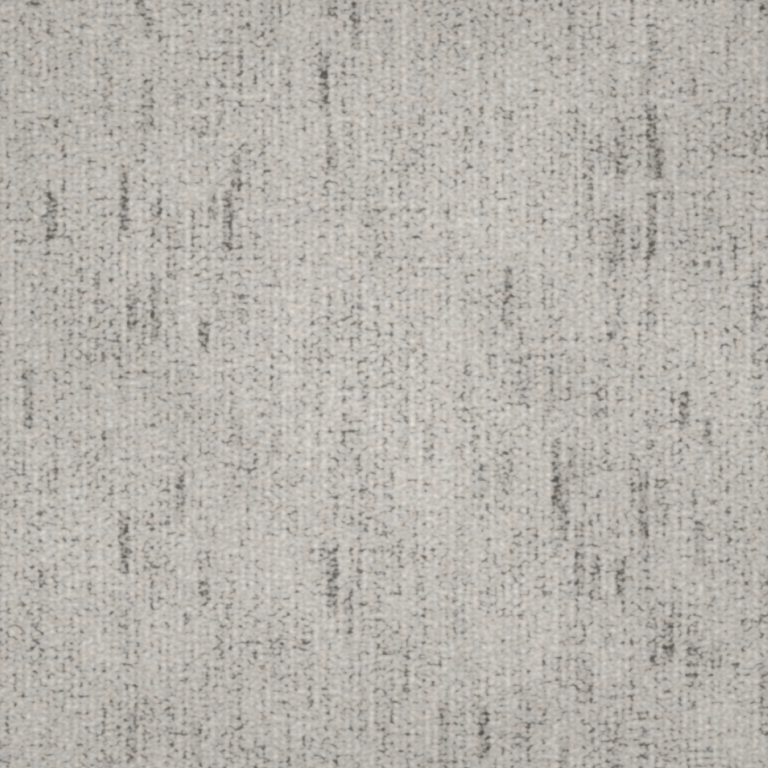
A WebGL 2 fragment shader for this texture:

```glsl
#version 300 es
precision highp float;
// Pale grey ribbed woven fabric with soft flecks and broken vertical streaks.

uniform vec2 u_resolution;
out vec4 fragColor;

const float TAU = 6.2831853;
const vec3 YARN_COLOR = vec3(0.758, 0.741, 0.718);
const vec3 FLECK_DROP = vec3(0.205, 0.200, 0.192);  // colour lost in a full fleck
const vec3 WARM_TINT = vec3(0.012, 0.000, -0.016);

const float RIBS = 96.0;             // vertical ribs across the canvas
const float STITCHES = 120.0;        // stitches along one rib
const float RIB_DEPTH = 0.018;
const float STITCH_DEPTH = 0.014;
const float GROOVE_FLECKS = 0.14;    // how far flecks gather between ribs

const vec2 GRAIN_SCALE = vec2(112.0, 142.0);
const vec2 FINE_SCALE = vec2(186.0, 221.0);
const float GRAIN_DEPTH = 0.105;
const vec2 FLECK_RANGE = vec2(0.10, 1.05);

const float STREAK_ROWS = 9.0;       // streak cells along one rib
const float STREAK_RARITY = 10.0;
const float STREAK_DEPTH = 0.060;
const float CLOUD_DEPTH = 0.030;
const float VIGNETTE = 0.13;

// Integer hash of a lattice cell, giving two values in 0..1.
vec2 hash2(vec2 cell) {
    uvec2 v = uvec2(ivec2(cell)) * 1664525u + 1013904223u;
    v.x += v.y * 1664525u;
    v.y += v.x * 1664525u;
    v ^= v >> 16u;
    v.x += v.y * 1664525u;
    v.y += v.x * 1664525u;
    v ^= v >> 16u;
    return vec2(v & 65535u) / 65535.0;
}

float cornerSlope(vec2 cell, vec2 offset) {
    float angle = TAU * hash2(cell).x;
    return dot(vec2(cos(angle), sin(angle)), offset);
}

// Gradient noise, roughly -0.7..0.7.
float gradientNoise(vec2 p) {
    vec2 i = floor(p);
    vec2 f = p - i;
    vec2 w = f * f * f * (f * (f * 6.0 - 15.0) + 10.0);
    vec2 e = vec2(1.0, 0.0);
    float low = mix(cornerSlope(i, f), cornerSlope(i + e.xy, f - e.xy), w.x);
    float high = mix(cornerSlope(i + e.yx, f - e.yx), cornerSlope(i + e.xx, f - e.xx), w.x);
    return mix(low, high, w.y);
}

// Rare dark dashes that run along single ribs.
float ribStreaks(vec2 uv) {
    float x = uv.x * RIBS;
    float sum = 0.0;
    for (int k = -1; k <= 1; k++) {
        float rib = floor(x) + float(k);
        float y = uv.y * STREAK_ROWS + hash2(vec2(rib + 300.0, 7.0)).x;
        vec2 cell = vec2(rib + 600.0, floor(y));
        vec2 rnd = hash2(cell);
        float halfLength = mix(0.20, 0.48, rnd.y);
        float along = 1.0 - smoothstep(halfLength - 0.12, halfLength, abs(fract(y) - 0.5));
        float across = 1.0 - smoothstep(0.15, 0.95, abs(x - rib - 0.5));
        sum += pow(rnd.x, STREAK_RARITY) * along * across;
    }
    return min(sum, 1.0);
}

void main() {
    vec2 uv = gl_FragCoord.xy / u_resolution.y;
    vec2 fromCentre = gl_FragCoord.xy / u_resolution - 0.5;

    // Yarn grain at two sizes
    float grain = 0.90 * gradientNoise(uv * GRAIN_SCALE + 11.3)
                + 0.60 * gradientNoise(uv * FINE_SCALE + 47.7);

    // Ribs and staggered stitches
    float ribPhase = uv.x * RIBS;
    float ribProfile = 0.5 - 0.5 * cos(TAU * ribPhase);
    float stagger = hash2(vec2(floor(ribPhase), 91.0)).x;
    float stitch = cos(TAU * (uv.y * STITCHES + stagger)) * ribProfile;

    // Slow fields that gather flecks into columns, rows and patches
    float columns = gradientNoise(uv * vec2(88.0, 9.0) + 5.1);
    float rows = gradientNoise(uv * vec2(15.0, 84.0) + 23.6);
    float patches = gradientNoise(uv * vec2(11.0, 8.0) + 71.2);
    float streak = ribStreaks(uv);
    float density = 0.42 * columns + 0.32 * rows + 0.20 * patches + 0.42 * streak;
    density -= GROOVE_FLECKS * (ribProfile - 0.5);
    float darkness = grain + density;
    float fleck = smoothstep(FLECK_RANGE.x, FLECK_RANGE.y, darkness);

    // Shading
    float shade = RIB_DEPTH * (ribProfile - 0.5) + STITCH_DEPTH * stitch;
    shade -= GRAIN_DEPTH * darkness + STREAK_DEPTH * streak;
    shade += CLOUD_DEPTH * gradientNoise(uv * 4.0 + 38.4);
    shade -= VIGNETTE * dot(fromCentre, fromCentre);

    float warmth = gradientNoise(uv * vec2(50.0, 62.0) + 131.4);
    vec3 color = YARN_COLOR + shade - FLECK_DROP * fleck + WARM_TINT * warmth;
    fragColor = vec4(color, 1.0);
}
```
